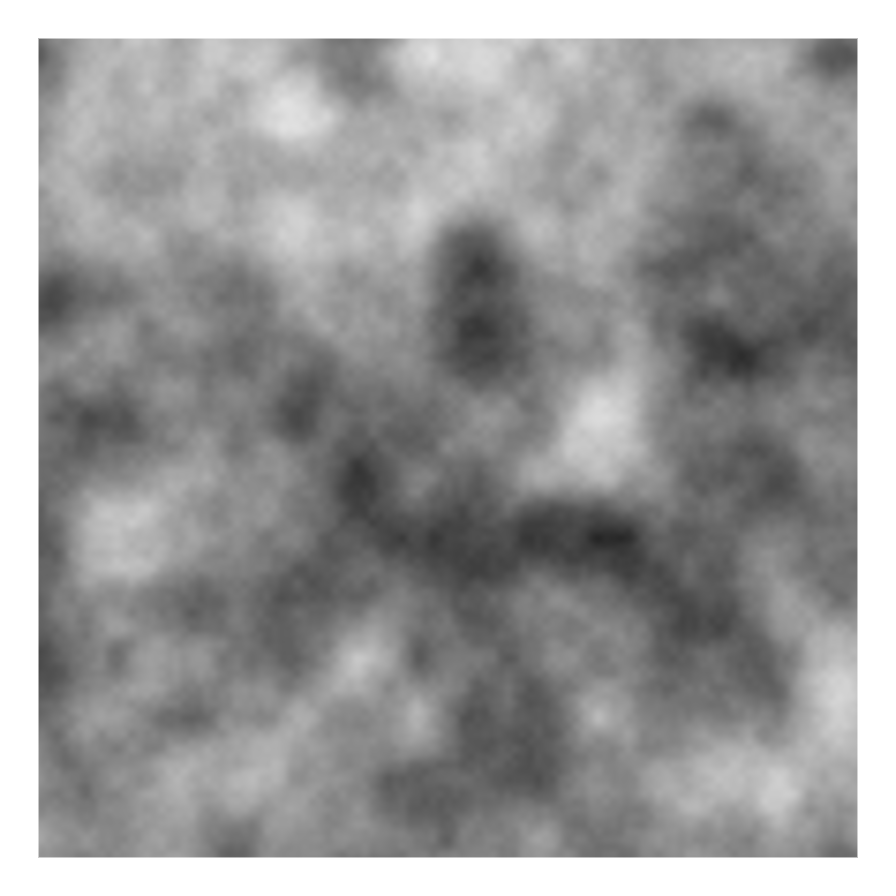
Write a WebGL 2 fragment shader that draws this texture.

```glsl
#version 300 es
precision highp float;

uniform vec2 u_resolution;
out vec4 outColor;

const float MARGIN = 0.043;      // white border, share of the canvas
const float CELLS = 6.8;         // coarsest noise cells across the panel
const int OCTAVES = 5;
const float GAIN = 0.5;          // amplitude ratio between octaves
const float LACUNARITY = 2.0;    // frequency ratio between octaves
const float MEAN_GREY = 0.527;
const float CONTRAST = 1.04;
const uint SEED = 17u;
const vec3 PAPER = vec3(1.0);

// Integer hash of a lattice node, giving a value in 0..1
float hashNode(ivec2 node, uint layer) {
    uvec2 n = uvec2(node + 4096);
    uint h = n.x * 1597334677u ^ n.y * 3812015801u ^ (layer + SEED) * 2654435769u;
    h = (h ^ (h >> 16)) * 2146121005u;
    h = (h ^ (h >> 15)) * 2221713035u;
    h ^= h >> 16;
    return float(h >> 8) / 16777216.0;
}

// Smoothly interpolated lattice values
float valueNoise(vec2 p, uint layer) {
    ivec2 node = ivec2(floor(p));
    vec2 f = fract(p);
    vec2 s = f * f * (3.0 - 2.0 * f);
    float bottom = mix(hashNode(node, layer), hashNode(node + ivec2(1, 0), layer), s.x);
    float top = mix(hashNode(node + ivec2(0, 1), layer), hashNode(node + ivec2(1, 1), layer), s.x);
    return mix(bottom, top, s.y);
}

// Octave sum, normalised to 0..1
float cloudNoise(vec2 p) {
    float sum = 0.0;
    float total = 0.0;
    float amplitude = 1.0;
    for (int i = 0; i < OCTAVES; i++) {
        sum += amplitude * valueNoise(p, uint(i));
        total += amplitude;
        amplitude *= GAIN;
        p *= LACUNARITY;
    }
    return sum / total;
}

// Signed distance to a centred box
float boxDistance(vec2 p, vec2 halfSize) {
    vec2 d = abs(p) - halfSize;
    return length(max(d, 0.0)) + min(max(d.x, d.y), 0.0);
}

void main() {
    vec2 uv = gl_FragCoord.xy / u_resolution;

    // Cloud panel
    vec2 panel = (uv - MARGIN) / (1.0 - 2.0 * MARGIN);
    float cloud = cloudNoise(panel * CELLS + 0.35);
    float grey = clamp(MEAN_GREY + CONTRAST * (cloud - 0.5), 0.0, 1.0);

    // White border with a one-pixel smooth edge
    float edge = boxDistance(uv - 0.5, vec2(0.5 - MARGIN));
    float pixel = 1.0 / min(u_resolution.x, u_resolution.y);
    float inside = clamp(0.5 - edge / pixel, 0.0, 1.0);

    outColor = vec4(mix(PAPER, vec3(grey), inside), 1.0);
}
```
